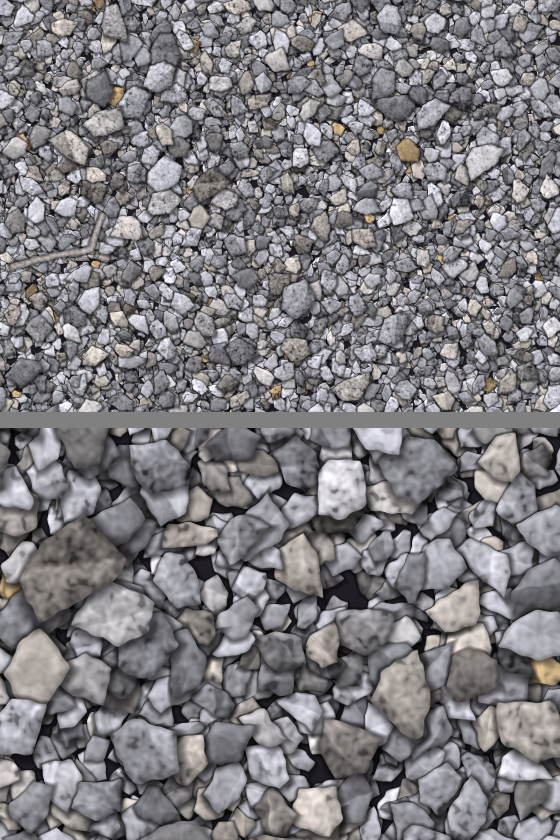
Top, the full canvas; bottom, a detail of the centre.
Reproduce this texture procedurally as a WebGL 2 fragment shader.

```glsl
#version 300 es
precision highp float;
// Crushed grey gravel: layers of angular, softly lit stones with a dry twig.

uniform vec2 u_resolution;
out vec4 fragColor;

const float TAU = 6.28318;
const int LAYERS = 4;
const vec4 LAYER_SIZE = vec4(0.026, 0.034, 0.046, 0.067);  // cell size, canvas heights
const vec4 LAYER_SHARE = vec4(0.95, 0.72, 0.32, 0.09);     // chance of a stone per cell
const float BED_SIZE = 0.023;
const int SIDES = 6;
const float CORNER_SHARPNESS = 26.0;
const float WARP = 0.0026;
const float SHADOW_WIDTH = 0.32;
const float SHADOW_FLOOR = 0.43;
const vec2 LIGHT = vec2(-0.5, 0.86);
const vec2 TONE_RANGE = vec2(0.46, 0.87);
const vec3 GAP_COLOR = vec3(0.12, 0.11, 0.14);
const vec3 COOL_TINT = vec3(0.985, 0.985, 1.035);
const vec3 WARM_TINT = vec3(1.03, 0.985, 0.95);
const vec3 OCHRE_TINT = vec3(1.0, 0.86, 0.65);
const vec3 TWIG_COLOR = vec3(0.69, 0.66, 0.65);
const float TWIG_RADIUS = 0.0075;

// Integer hash giving three values in 0..1
vec3 hash3(vec2 cell, float salt) {
    uvec3 v = uvec3(ivec3(cell, salt) + 4096);
    v = v * 1664525u + 1013904223u;
    v.x += v.y * v.z; v.y += v.z * v.x; v.z += v.x * v.y;
    v ^= v >> 16u;
    v.x += v.y * v.z; v.y += v.z * v.x; v.z += v.x * v.y;
    return vec3(v >> 8u) / 16777216.0;
}

mat2 rotation(float a) {
    return mat2(cos(a), -sin(a), sin(a), cos(a));
}

float cornerSlope(vec2 cell, vec2 offset) {
    float a = TAU * hash3(cell, 999.0).x;
    return dot(vec2(cos(a), sin(a)), offset);
}

float gradientNoise(vec2 p) {
    vec2 i = floor(p), f = p - i;
    vec2 u = f * f * f * (f * (f * 6.0 - 15.0) + 10.0);
    vec2 e = vec2(1.0, 0.0);
    float low = mix(cornerSlope(i, f), cornerSlope(i + e, f - e), u.x);
    float high = mix(cornerSlope(i + e.yx, f - e.yx), cornerSlope(i + 1.0, f - 1.0), u.x);
    return mix(low, high, u.y);
}

float grain(vec2 p) {
    return 0.8 * gradientNoise(p * 55.0) + 0.9 * gradientNoise(p * 110.0 + 9.0)
         + 0.8 * gradientNoise(p * 190.0 + 31.0);
}

// Chipped polygon: 0 at the centre, 1 on the outline
float stoneField(vec2 q, vec2 cell, float salt, out vec2 normal) {
    float sum = 0.0;
    normal = vec2(0.0);
    for (int k = 0; k < SIDES; k++) {
        vec3 h = hash3(cell, salt + float(k) + 10.0);
        float a = TAU * (float(k) + 0.8 * (h.x - 0.5)) / float(SIDES);
        vec2 dir = vec2(cos(a), sin(a));
        float w = pow(max(dot(q, dir) / mix(0.66, 1.0, h.y), 0.0), CORNER_SHARPNESS);
        sum += w;
        normal += w * dir;
    }
    normal /= max(sum, 1e-20);
    return pow(sum, 1.0 / CORNER_SHARPNESS);
}

vec3 stoneColor(vec2 p, vec2 q, float field, vec2 normal, vec3 look, vec3 form) {
    vec3 tint = mix(COOL_TINT, WARM_TINT, smoothstep(0.55, 0.95, look.y));
    if (look.y < 0.012) tint = OCHRE_TINT;
    float tone = mix(TONE_RANGE.x, TONE_RANGE.y, look.x);
    // Broken face across the stone, lit rim and worn edge
    float a = TAU * form.x;
    vec2 faceDir = vec2(cos(a), sin(a));
    float face = smoothstep(-0.06, 0.06, dot(q, faceDir) - 0.5 * form.y + 0.1);
    tone += (form.z - 0.6) * 0.32 * face;
    tone += 0.14 * dot(normal, LIGHT) * smoothstep(0.35, 1.0, field);
    tone *= 1.0 - 0.18 * smoothstep(0.8, 1.0, field);
    // Mineral grain and dark pits
    float g = grain(p + 7.0 * look.xy);
    tone += g * mix(0.09, 0.24, look.z);
    tone *= 1.0 - 0.35 * look.z * smoothstep(0.35, 0.7, -g);
    return tone * tint;
}

void paintLayer(inout vec3 color, vec2 p, float size, float share, float salt, float pixel) {
    mat2 gridTurn = rotation(salt * 0.017 + 0.4);
    vec2 g = gridTurn * p / size;
    vec2 home = floor(g);
    for (int n = 0; n < 9; n++) {
        vec2 cell = home + vec2(n % 3 - 1, n / 3 - 1);
        vec3 place = hash3(cell, salt), form = hash3(cell, salt + 1.0);
        vec3 look = hash3(cell, salt + 2.0);
        if (place.z > share) continue;
        float radius = mix(0.46, 0.68, form.z);
        mat2 turn = rotation(TAU * form.x);
        vec2 stretch = vec2(1.16, mix(0.66, 1.05, form.y));
        vec2 q = turn * (g - cell - mix(vec2(0.14), vec2(0.86), place.xy)) / (radius * stretch);
        if (dot(q, q) > 4.0) continue;
        vec2 normal;
        float field = stoneField(q, cell, salt, normal);
        normal = (normal * turn) * gridTurn;
        // Contact shadow, wider on the side away from the light
        float reach = SHADOW_WIDTH * (1.0 - 0.55 * dot(normal, LIGHT));
        color *= mix(SHADOW_FLOOR, 1.0, smoothstep(0.0, reach, field - 1.0));
        float edge = pixel / (size * radius);
        float cover = 1.0 - smoothstep(-edge, edge, field - 1.0);
        if (cover > 0.0)
            color = mix(color, stoneColor(p, q, field, normal, look, hash3(cell, salt + 3.0)), cover);
    }
}

float segment(vec2 p, vec2 a, vec2 b) {
    vec2 v = b - a;
    return length(p - a - v * clamp(dot(p - a, v) / dot(v, v), 0.0, 1.0));
}

void main() {
    vec2 p = gl_FragCoord.xy / u_resolution.y;
    float pixel = 1.0 / u_resolution.y;
    vec2 warped = p + WARP * vec2(gradientNoise(p * 85.0), gradientNoise(p * 85.0 + 50.0));
    vec3 color = GAP_COLOR;
    paintLayer(color, warped, BED_SIZE, 1.0, 300.0, pixel);
    for (int i = 0; i < LAYERS; i++)
        paintLayer(color, warped, LAYER_SIZE[i], LAYER_SHARE[i], 40.0 * float(i + 1), pixel);
    // Bent twig lying on the stones
    vec2 t = p + 0.006 * gradientNoise(p * 28.0);
    float twig = min(segment(t, vec2(0.03, 0.353), vec2(0.135, 0.38)),
                 min(segment(t, vec2(0.135, 0.38), vec2(0.22, 0.395)),
                     segment(t, vec2(0.22, 0.395), vec2(0.247, 0.475))));
    color *= mix(0.5, 1.0, smoothstep(TWIG_RADIUS, 2.0 * TWIG_RADIUS, twig));
    vec3 bark = TWIG_COLOR * (1.1 - 0.4 * twig / TWIG_RADIUS + 0.25 * grain(p));
    color = mix(color, bark, 1.0 - smoothstep(-pixel, pixel, twig - TWIG_RADIUS));
    // Faint haze lifts the deepest shadows
    color = mix(color, GAP_COLOR * 2.0, 0.05);
    fragColor = vec4(clamp(color, 0.0, 1.0), 1.0);
}
```
